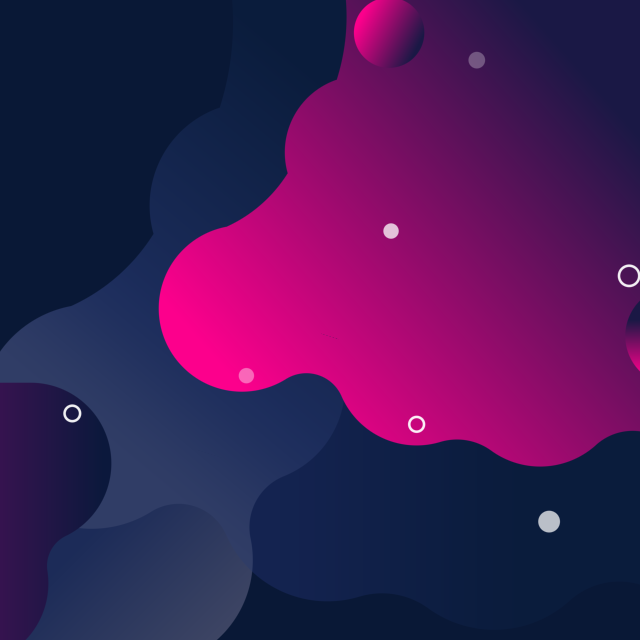
This background is drawn by a WebGL 2 fragment shader. Its source:

```glsl
#version 300 es
precision highp float;
// Liquid magenta and navy blobs with small balls, dots and rings.

uniform vec2 u_resolution;
out vec4 outColor;

const vec3 NAVY = vec3(0.035, 0.093, 0.21);
const vec3 PLUM = vec3(0.10, 0.095, 0.27);
const vec3 MAGENTA = vec3(0.99, 0.0, 0.55);

// Circles are vec3(center, radius).
float circle(vec2 p, vec3 c) {
    return length(p - c.xy) - c.z;
}

// Signed distance to the line a-b, negative on its left.
float leftOf(vec2 p, vec2 a, vec2 b) {
    vec2 u = normalize(b - a);
    return dot(p - a, vec2(u.y, -u.x));
}

// Two circles joined on the right of a-b by a concave arc of radius r.
float joined(vec2 p, vec3 a, vec3 b, float r) {
    vec2 d = b.xy - a.xy;
    float len = length(d);
    vec2 u = d / len;
    float ra = a.z + r, rb = b.z + r;
    float along = (ra * ra - rb * rb + len * len) / (2.0 * len);
    float side = sqrt(max(ra * ra - along * along, 0.0));
    vec2 f = a.xy + u * along + vec2(u.y, -u.x) * side;
    float wedge = max(-leftOf(p, a.xy, b.xy),
                      max(leftOf(p, a.xy, f), leftOf(p, f, b.xy)));
    float neck = max(wedge, r - length(p - f));
    return min(neck, min(circle(p, a), circle(p, b)));
}

// Large blob: a lobed lower edge and two bites out of the upper left.
float blob(vec2 p) {
    vec3 nose = vec3(0.378, 0.518, 0.130);
    vec3 lobe1 = vec3(0.651, 0.432, 0.128);
    vec3 lobe2 = vec3(0.844, 0.401, 0.130);
    vec3 lobe3 = vec3(1.133, 0.401, 0.130);
    float body = max(0.335 - p.x, 0.388 - p.y);
    body = max(body, 0.518 - 0.32 * (p.x - 0.378) - p.y);
    body = max(body, -circle(p, vec3(0.263, 0.846, 0.220)));
    body = max(body, -circle(p, vec3(0.2175, 0.974, 0.324)));
    body = min(body, circle(p, vec3(0.565, 0.762, 0.120)));
    body = min(body, joined(p, nose, lobe1, 0.060));
    body = min(body, joined(p, lobe1, lobe2, 0.091));
    return min(body, joined(p, lobe2, lobe3, 0.085));
}

float cover(float d) {
    float px = 0.75 / u_resolution.y;
    return 1.0 - smoothstep(-px, px, d);
}

void main() {
    vec2 p = gl_FragCoord.xy / u_resolution.y;
    vec3 color = NAVY;

    // Pale sheet at the lower left
    vec3 low = vec3(0.228, 0.125, 0.167), high = vec3(0.387, 0.397, 0.152);
    float sheet = min(joined(p, low, high, 0.086), leftOf(p, low.xy, high.xy));
    float slateMix = clamp((p.x - p.y + 0.02) / 0.36, 0.0, 1.0);
    vec3 slate = mix(vec3(0.11, 0.17, 0.345), vec3(0.24, 0.27, 0.39), slateMix);
    color = mix(color, slate, cover(max(sheet, p.y - 0.4)));

    // Blue blob, the same outline enlarged, lighter where the sheet lies
    vec2 q = vec2(p.x + 0.367, p.y + 0.35) / 1.35;
    float t = 1.55 - p.x - 1.2 * p.y;
    vec3 light = mix(vec3(0.04, 0.11, 0.235), vec3(0.11, 0.175, 0.36), clamp(t / 0.7, 0.0, 1.0));
    light = mix(light, vec3(0.19, 0.24, 0.40), smoothstep(0.65, 1.05, t));
    vec3 deep = mix(vec3(0.078, 0.138, 0.315), vec3(0.04, 0.108, 0.235), smoothstep(0.38, 0.85, p.x));
    color = mix(color, mix(deep, light, cover(sheet)), cover(blob(q) * 1.35));

    // Plum blob at the left edge
    vec3 foot = vec3(-0.052, 0.0885, 0.1276), head = vec3(0.048, 0.276, 0.126);
    float fill = max(leftOf(p, foot.xy, head.xy), max(p.x - 0.048, p.y - 0.402));
    float plum = min(joined(p, foot, head, 0.052), fill);
    vec3 plumColor = mix(vec3(0.21, 0.075, 0.31), vec3(0.045, 0.095, 0.235), clamp(p.x / 0.16, 0.0, 1.0));
    color = mix(color, plumColor, cover(plum));

    // Magenta blob
    float fade = (dot(p, vec2(0.75, 0.66)) - 0.54) / 0.73;
    color = mix(color, mix(MAGENTA, PLUM, clamp(fade, 0.0, 1.0)), cover(blob(p)));

    // Shaded balls
    vec3 ball = vec3(0.608, 0.949, 0.055);
    float shade = dot(p - ball.xy, vec2(0.9, -0.45)) / 0.1 + 0.5;
    color = mix(color, mix(MAGENTA, PLUM, clamp(shade, 0.0, 1.0)), cover(circle(p, ball)));
    ball = vec3(1.055, 0.475, 0.078);
    shade = (p.y - 0.415) / 0.085;
    color = mix(color, mix(MAGENTA, PLUM, clamp(shade, 0.0, 1.0)), cover(circle(p, ball)));

    // Dots: center, radius, opacity
    vec4 dots[4] = vec4[4](
        vec4(0.745, 0.906, 0.013, 0.28), vec4(0.611, 0.639, 0.012, 0.75),
        vec4(0.385, 0.413, 0.012, 0.40), vec4(0.858, 0.185, 0.017, 0.72));
    for (int i = 0; i < 4; i++)
        color = mix(color, vec3(1.0), dots[i].w * cover(circle(p, dots[i].xyz)));

    // Rings
    vec3 rings[3] = vec3[3](vec3(0.113, 0.354, 0.0121),
        vec3(0.651, 0.337, 0.0115), vec3(0.983, 0.569, 0.0158));
    for (int i = 0; i < 3; i++)
        color = mix(color, vec3(1.0), 0.93 * cover(abs(circle(p, rings[i])) - 0.002));

    outColor = vec4(color, 1.0);
}
```
